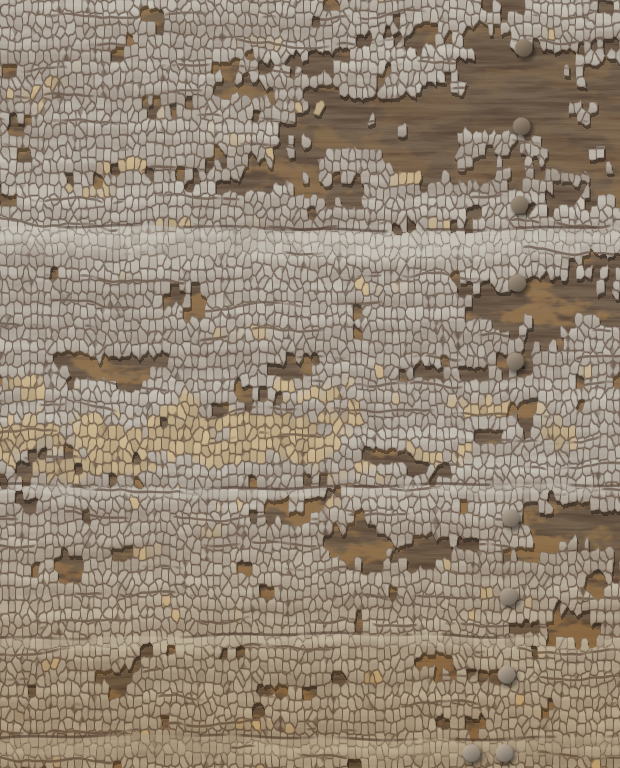
A WebGL 2 fragment shader for this texture:

```glsl
#version 300 es
precision highp float;

uniform vec2 u_resolution;
out vec4 fragColor;

// Values to tune; lengths are in canvas heights
const vec2 FLAKE_DENSITY = vec2(104.0, 63.0);
const vec2 CLUMP_DENSITY = vec2(27.0, 46.0);
const float CRACK_WIDTH = 0.20;
const float CRACK_DEPTH = 0.62;
const float BASE_LOSS = -0.39;
const float RIVET_RADIUS = 0.0115;
const vec3 PAINT_LIGHT = vec3(0.74, 0.72, 0.675);
const vec3 PAINT_DULL = vec3(0.62, 0.58, 0.53);
const vec3 CREAM = vec3(0.75, 0.66, 0.49);
const vec3 OCHRE = vec3(0.60, 0.47, 0.31);
const vec3 WOOD = vec3(0.45, 0.385, 0.31);
const vec3 DARK = vec3(0.30, 0.23, 0.185);
// Board seams: height, width of the calm strip below
const vec2 SEAMS[4] = vec2[4](vec2(0.703, 0.048), vec2(0.367, 0.016),
                              vec2(0.172, 0.020), vec2(0.040, 0.034));

struct Cell { vec2 centre; vec2 offset; float edge; float tag; };

vec2 hash2(vec2 p) {
    vec3 q = fract(p.xyx * vec3(0.1031, 0.1030, 0.0973));
    q += dot(q, q.yzx + 33.33);
    return fract((q.xx + q.yz) * q.zy);
}

// Layered sines, roughly -1 to 1
float waves(vec2 p) {
    float sum = 0.0, gain = 0.5;
    for (int i = 0; i < 5; i++) {
        sum += gain * sin(p.x + 1.3 * sin(0.7 * p.y)) * cos(p.y + 1.1 * sin(0.8 * p.x));
        p = mat2(1.44, 1.08, -1.08, 1.44) * p + 2.7;
        gain *= 0.64;
    }
    return sum;
}

// Cellular noise with a squarish metric, for blocky flakes
Cell cells(vec2 p, vec2 density) {
    vec2 g = p * density;
    float nearest = 9.0, second = 9.0;
    Cell c;
    for (int y = -1; y <= 1; y++)
    for (int x = -1; x <= 1; x++) {
        vec2 id = floor(g) + vec2(x, y);
        vec2 h = hash2(id + 71.0);
        vec2 site = id + 0.5 + vec2(0.85, 0.60) * (h - 0.5);
        vec2 d = g - site;
        float dist = sqrt(sqrt(dot(d * d, d * d)));
        if (dist < nearest) {
            second = nearest;
            nearest = dist;
            c.centre = site / density;
            c.offset = d;
            c.tag = hash2(id + 13.0).x;
        } else second = min(second, dist);
    }
    c.edge = second - nearest;
    return c;
}

float blob(vec2 p, vec2 centre, vec2 radius) {
    vec2 q = (p - centre) / radius;
    return exp(-dot(q, q));
}

// x: calm strip below a seam, y: dark seam line
vec2 seams(vec2 p) {
    vec2 result = vec2(0.0);
    for (int i = 0; i < 4; i++) {
        float d = p.y - SEAMS[i].x - 0.003 * sin(p.x * 9.0 + float(i) * 2.0) - 0.0012 * sin(p.x * 47.0);
        float strip = smoothstep(-SEAMS[i].y, -0.6 * SEAMS[i].y, d) * (1.0 - smoothstep(-0.001, 0.002, d));
        result = max(result, vec2(strip, 1.0 - smoothstep(0.0006, 0.0028, abs(d))));
    }
    return result;
}

// Positive where the paint has fallen off
float paintLoss(Cell c) {
    vec2 p = c.centre;
    float loss = BASE_LOSS + 0.55 * waves(p * vec2(15.0, 46.0));
    loss += 0.50 * (cells(p, CLUMP_DENSITY).tag - 0.5) + 0.28 * (c.tag - 0.5);
    loss += 0.72 * blob(p, vec2(0.66, 0.85), vec2(0.27, 0.105));
    loss += 0.62 * blob(p, vec2(0.75, 0.605), vec2(0.15, 0.055));
    loss += 0.55 * blob(p, vec2(0.76, 0.30), vec2(0.12, 0.060));
    loss += 0.40 * blob(p, vec2(0.50, 0.28), vec2(0.12, 0.060));
    loss += 0.30 * blob(p, vec2(0.27, 0.78), vec2(0.16, 0.040));
    loss += 0.45 * blob(p, vec2(0.73, 0.16), vec2(0.12, 0.025));
    loss += 0.22 * blob(p, vec2(0.25, 0.52), vec2(0.40, 0.025));
    loss += 0.20 * blob(p, vec2(0.12, 0.29), vec2(0.30, 0.060));
    return loss - 0.55 * seams(p).x;
}

void main() {
    vec2 p = gl_FragCoord.xy / u_resolution.y;
    float pixel = 1.0 / u_resolution.y;
    vec2 bent = p + vec2(0.0, 0.003 * sin(p.x * 17.0 + p.y * 8.0) + 0.0015 * sin(p.x * 53.0));
    vec2 seam = seams(p);
    float crackSoft = CRACK_WIDTH + 0.6 * pixel * FLAKE_DENSITY.x;

    // Bare wood with grain and remains of undercoat
    float grain = waves(p * vec2(20.0, 270.0));
    float undercoat = smoothstep(0.0, 0.45, waves(p * vec2(26.0, 60.0) + 5.0) + 0.12);
    undercoat *= 1.0 - 0.85 * blob(p, vec2(0.66, 0.85), vec2(0.30, 0.13));
    vec3 ground = mix(WOOD, DARK, clamp(0.25 + 0.55 * grain, 0.0, 1.0));
    ground = mix(ground, OCHRE, 0.75 * undercoat);
    Cell above = cells(bent + vec2(-0.0015, 0.0045), FLAKE_DENSITY);
    ground *= 1.0 - 0.34 * (1.0 - step(0.0, paintLoss(above)));

    // Flakes: tone, cream layer, curled edges
    Cell flake = cells(bent, FLAKE_DENSITY);
    float stain = waves(p * vec2(6.0, 75.0) + 9.0);
    float tone = 0.55 + 0.55 * stain + 0.45 * (flake.tag - 0.5) + 0.45 * flake.offset.y + 0.35 * seam.x;
    vec3 paint = mix(PAINT_DULL, PAINT_LIGHT, clamp(tone, -0.5, 1.2));
    float creamField = 0.75 * blob(p, vec2(0.20, 0.43), vec2(0.38, 0.055)) + 0.8 * waves(flake.centre * vec2(17.0, 50.0) + 3.0);
    float cream = smoothstep(0.42, 0.62, creamField + 0.25 * (flake.tag - 0.5)) * (1.0 - seam.x);
    paint = mix(paint, CREAM * (0.92 + 0.16 * flake.tag), 0.75 * cream);

    // Fine cracks and longer broken horizontal splits
    float crack = (1.0 - smoothstep(0.0, crackSoft, flake.edge)) * (1.0 - 0.55 * seam.x);
    float splitRow = bent.y * 29.0 + 0.35 * waves(p * vec2(13.0, 5.0));
    float split = 1.0 - smoothstep(0.02, 0.075, abs(fract(splitRow) - 0.5));
    split *= smoothstep(0.0, 0.25, waves(vec2(p.x * 19.0, floor(splitRow) * 4.7)));
    paint = mix(paint, DARK * 1.15, max(CRACK_DEPTH * crack, 0.65 * split));

    float cover = 1.0 - step(0.0, paintLoss(flake));
    cover *= smoothstep(0.0, 0.6 * crackSoft, flake.edge + 0.10);
    vec3 colour = mix(ground, paint, cover);
    colour = mix(colour, DARK, 0.65 * seam.y * smoothstep(-0.25, 0.2, waves(p * vec2(22.0, 3.0))));

    // Warm grime towards the foot
    colour *= mix(vec3(0.95, 0.89, 0.79), vec3(1.01, 1.01, 1.02), smoothstep(0.02, 0.42, p.y));

    // Rivets in a slightly leaning column, one missing, a pair at the foot
    for (int i = 0; i < 11; i++) {
        if (i == 5) continue;
        float n = min(float(i), 9.0);
        vec2 centre = vec2(0.682 - 0.0028 * n - (i == 10 ? 0.043 : 0.0), 0.9375 - 0.102 * n);
        vec2 d = (p - centre) / RIVET_RADIUS;
        float soft = pixel / RIVET_RADIUS;
        float shadow = 1.0 - smoothstep(0.6, 1.5, length(d - vec2(0.25, -0.35)));
        float dome = 1.0 - smoothstep(1.0 - soft, 1.0 + soft, length(d));
        vec3 metal = mix(WOOD, PAINT_DULL, 0.25 + 0.07 * n) * (0.98 + 0.24 * dot(d, vec2(-0.5, 0.8)));
        colour = mix(colour * (1.0 - 0.45 * shadow), metal, dome);
    }
    fragColor = vec4(colour, 1.0);
}
```
